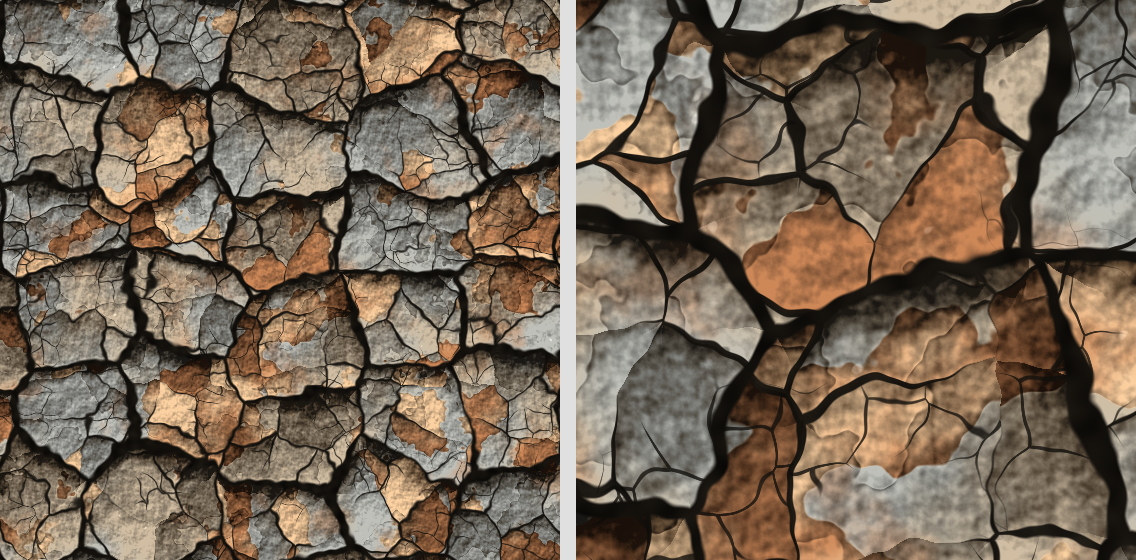
Left, the full canvas; right, a detail of the centre.
Give the GLSL for this texture, as a WebGL 1 fragment shader.

```glsl
precision highp float;
uniform vec2 u_resolution;

struct Cell {
  float edge;   // distance to the nearest border
  vec2 normal;  // direction towards that border
  vec2 offset;  // position relative to the cell centre
  vec2 id;
};

vec2 hash2(vec2 p) {
  vec3 q = fract(vec3(p.xyx) * vec3(0.1031, 0.1030, 0.0973));
  q += dot(q, q.yzx + 33.33);
  return fract((q.xx + q.yz) * q.zy);
}

float cornerSlope(vec2 corner, vec2 f) {
  return dot(hash2(corner) * 2.0 - 1.0, f);
}

float noise(vec2 p) {
  vec2 i = floor(p), f = p - i;
  vec2 u = f * f * f * (f * (f * 6.0 - 15.0) + 10.0);
  vec2 e = vec2(1.0, 0.0);
  return mix(mix(cornerSlope(i, f), cornerSlope(i + e, f - e), u.x),
             mix(cornerSlope(i + e.yx, f - e.yx), cornerSlope(i + 1.0, f - 1.0), u.x), u.y);
}

float fbm(vec2 p) {
  float sum = 0.0, amp = 1.0;
  for (int i = 0; i < 5; i++) {
    sum += amp * noise(p);
    p = p * 2.03 + 7.1;
    amp *= 0.52;
  }
  return sum;
}

vec2 warp(vec2 p, float freq, float amp) {
  return amp * vec2(noise(p * freq + 31.0), noise(p * freq + 57.3));
}

vec2 site(vec2 cell, vec2 scale, float jitter, float seed) {
  return (cell + 0.5 + jitter * (hash2(cell + seed) - 0.5)) / scale;
}

// Jittered cells with true border distances, in canvas units
Cell crackle(vec2 p, vec2 scale, float jitter, float seed) {
  vec2 home = floor(p * scale), id = home, nearest = vec2(0.0);
  float best = 9.0;
  for (int y = -1; y <= 1; y++)
    for (int x = -1; x <= 1; x++) {
      vec2 cell = home + vec2(float(x), float(y));
      vec2 d = site(cell, scale, jitter, seed) - p;
      if (dot(d, d) < best) { best = dot(d, d); nearest = d; id = cell; }
    }
  Cell result = Cell(9.0, vec2(0.0, 1.0), -nearest, id);
  for (int y = -2; y <= 2; y++)
    for (int x = -2; x <= 2; x++) {
      if (x == 0 && y == 0) continue;
      vec2 d = site(id + vec2(float(x), float(y)), scale, jitter, seed) - p;
      vec2 n = normalize(d - nearest);
      float edge = dot(0.5 * (d + nearest), n);
      if (edge < result.edge) { result.edge = edge; result.normal = n; }
    }
  return result;
}

// 0 inside a crack of the given half width, 1 outside
float openSurface(float edge, float halfWidth, float blur) {
  return smoothstep(halfWidth - blur, halfWidth + blur, edge);
}

// Shade below an upper border, glint along a lower one
float borderLight(Cell c, float gap, float shadeSize, float rimSize) {
  float shade = max(c.normal.y, 0.0) * (1.0 - smoothstep(gap, gap + shadeSize, c.edge));
  float rim = max(-c.normal.y, 0.0) * (1.0 - smoothstep(gap, gap + rimSize, c.edge));
  return 0.25 * rim - 0.62 * shade;
}

void main() {
  vec2 p = gl_FragCoord.xy / u_resolution.y;
  float pixel = 1.0 / u_resolution.y;

  // Blocks, plates inside them, and hairlines
  vec2 bent = p + warp(p, 5.0, 0.045) + warp(p, 17.0, 0.02) + warp(p, 55.0, 0.007);
  Cell block = crackle(bent, vec2(4.9, 5.9), 0.54, 11.0);
  vec2 blockRand = hash2(block.id + 71.0);
  Cell plate = crackle(bent + warp(p, 9.0, 0.03) + blockRand * 3.0, vec2(10.0, 12.0), 0.75, 43.0);
  vec2 plateRand = hash2(plate.id + 91.0);
  Cell hair = crackle(bent + warp(p, 30.0, 0.014) + plateRand, vec2(22.0, 27.0), 0.9, 7.0);

  float blockGap = max(0.0052 + 0.009 * noise(p * 6.0), 0.0018);
  float plateGap = 0.0026 * smoothstep(-0.4, 0.3, noise(p * 8.0 + 3.0));
  float hairGap = 0.0013 * smoothstep(-0.05, 0.25, noise(p * 9.0 + 23.0));

  // Weathered coat, peeled away in patches to bare wood
  float tint = fbm(p * 4.0 + 5.0);
  float coat = fbm(p * 6.0) + 0.17 + 0.6 * (blockRand.x - 0.5) + 0.6 * (plateRand.x - 0.5);
  float painted = smoothstep(-0.012, 0.012, coat);
  vec3 taupe = vec3(0.63, 0.57, 0.485), slate = vec3(0.575, 0.58, 0.56);
  vec3 rust = vec3(0.62, 0.41, 0.265), sand = vec3(0.76, 0.63, 0.485);
  vec3 paint = mix(taupe, slate, smoothstep(-0.25, 0.3, tint + 0.8 * (blockRand.y - 0.55)));
  vec3 wood = mix(rust, sand, smoothstep(-0.4, 0.4, fbm(p * 9.0 + 40.0) + plateRand.y - 0.5));
  paint = mix(paint, rust, 0.4 * smoothstep(0.1, 0.5, fbm(p * 11.0 + 63.0)));
  vec3 color = mix(wood, paint, painted);

  // Grain, grit, thin flakes and relief
  float angle = (blockRand.y - 0.5) * 1.4;
  vec2 along = mat2(cos(angle), sin(angle), -sin(angle), cos(angle)) * p;
  float grain = noise(along * vec2(150.0, 11.0)) + 0.7 * noise(along * vec2(70.0, 6.0) + 9.0);
  float grit = noise(p * 230.0) + 0.7 * noise(p * 120.0 + 4.0);
  float relief = fbm(p * 40.0) - fbm(p * 40.0 + vec2(-0.08, 0.14));
  float flake = fbm(p * 6.5 + 90.0) + 0.5 * (plateRand.y - 0.5);
  float flakeTop = smoothstep(-0.01, 0.01, flake);

  // Lighting from above left
  float light = 0.97 + 0.3 * (plateRand.y - 0.5) - 1.5 * block.offset.y;
  light += dot(plate.offset, hash2(plate.id + 13.0) - 0.5) * 5.0;
  light += 0.2 * grain + 0.24 * grit + 0.7 * relief + 0.12 * fbm(p * 13.0 + 80.0);
  light += borderLight(block, blockGap, 0.036, 0.008);
  light += 0.5 * borderLight(plate, plateGap, 0.014, 0.005);
  light += 0.18 * painted * (1.0 - smoothstep(0.0, 0.05, coat));
  light -= 0.3 * (1.0 - painted) * smoothstep(-0.09, 0.0, coat);
  light += 0.14 * (flakeTop - 0.5) + 0.14 * flakeTop * (1.0 - smoothstep(0.0, 0.04, flake));
  light -= 0.25 * (1.0 - flakeTop) * smoothstep(-0.05, 0.0, flake);
  light = clamp(light, 0.16, 1.3);
  color *= light * mix(vec3(1.06, 0.97, 0.86), vec3(1.0), smoothstep(0.3, 0.9, light));
  color += 0.16 * smoothstep(0.42, 0.6, noise(p * 95.0 + 15.0));

  // Cut the cracks, finest first
  vec3 pit = vec3(0.07, 0.06, 0.045) * (1.0 + noise(p * 60.0));
  float hairCut = (1.0 - openSurface(hair.edge, hairGap, pixel * 0.7)) * smoothstep(0.0, 0.0008, hairGap);
  float plateCut = (1.0 - openSurface(plate.edge, plateGap, pixel)) * smoothstep(0.0, 0.001, plateGap);
  color = mix(color, pit, 0.8 * hairCut);
  color = mix(color, pit, 0.95 * plateCut);
  color = mix(pit, color, openSurface(block.edge, blockGap, 0.001 + pixel));
  gl_FragColor = vec4(color, 1.0);
}
```
